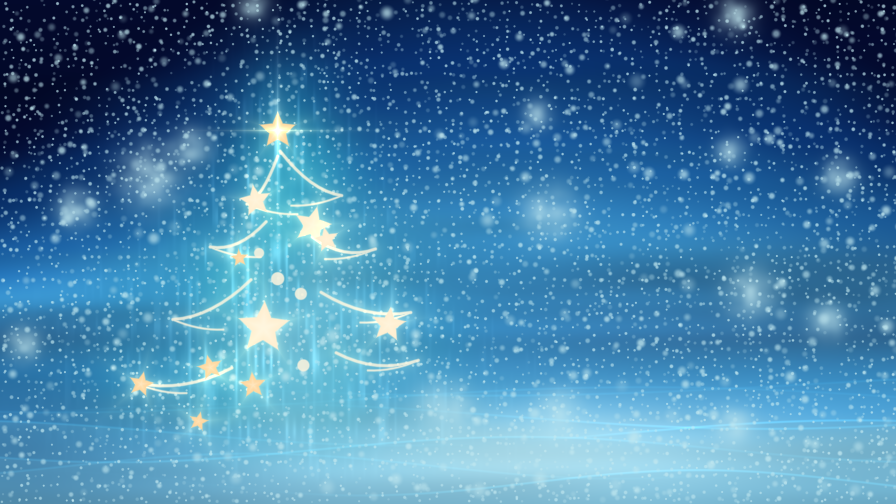
Write a Shadertoy shader that draws this background.

```glsl
const vec3 NIGHT = vec3(0.01, 0.035, 0.17);
const vec3 DEEP = vec3(0.035, 0.19, 0.42);
const vec3 BLUE = vec3(0.11, 0.38, 0.63);
const vec3 AZURE = vec3(0.22, 0.56, 0.78);
const vec3 DUSK = vec3(0.18, 0.38, 0.55);
const vec3 ICE = vec3(0.45, 0.72, 0.84);
const vec3 FROST = vec3(0.76, 0.91, 0.94);
const vec3 AURA = vec3(0.20, 0.69, 0.79);
const vec3 CREAM = vec3(1.0, 0.96, 0.87);
const vec3 GOLD = vec3(1.0, 0.73, 0.38);
const float SNOW_ALPHA = 0.75;
const float STROKE = 0.003;
const float PI = 3.14159;

// Garlands: start and tip of each bough
const vec4 BOUGHS[8] = vec4[8](
    vec4(0.556, 0.70, 0.678, 0.612), vec4(0.551, 0.69, 0.49, 0.595), vec4(0.62, 0.53, 0.745, 0.506),
    vec4(0.528, 0.56, 0.417, 0.51), vec4(0.637, 0.42, 0.815, 0.38), vec4(0.498, 0.445, 0.343, 0.366),
    vec4(0.667, 0.30, 0.83, 0.285), vec4(0.46, 0.27, 0.27, 0.24));
// Ornaments: centre and radius, the top star first
const vec3 STARS[11] = vec3[11](
    vec3(0.551, 0.741, 0.037), vec3(0.507, 0.602, 0.032), vec3(0.62, 0.553, 0.038), vec3(0.648, 0.525, 0.025),
    vec3(0.523, 0.35, 0.053), vec3(0.771, 0.356, 0.035), vec3(0.417, 0.271, 0.025), vec3(0.28, 0.238, 0.025),
    vec3(0.502, 0.236, 0.026), vec3(0.475, 0.488, 0.017), vec3(0.394, 0.164, 0.019));
const vec3 BAUBLES[4] = vec3[4](vec3(0.551, 0.447, 0.013), vec3(0.597, 0.417, 0.012),
    vec3(0.514, 0.498, 0.01), vec3(0.602, 0.275, 0.012));
// Large blurred flakes: centre and radius
const vec3 BOKEH[15] = vec3[15](
    vec3(0.30, 0.65, 0.06), vec3(0.15, 0.587, 0.035), vec3(1.09, 0.576, 0.05), vec3(1.49, 0.42, 0.045),
    vec3(1.45, 0.7, 0.027), vec3(1.46, 0.97, 0.035), vec3(1.065, 0.773, 0.027), vec3(0.88, 0.19, 0.05),
    vec3(0.5, 0.99, 0.03), vec3(1.667, 0.65, 0.033), vec3(0.38, 0.71, 0.036), vec3(1.11, 0.18, 0.04),
    vec3(0.046, 0.317, 0.03), vec3(1.64, 0.363, 0.033), vec3(1.458, 0.155, 0.033));

float hash(vec2 p) { return fract(sin(dot(p, vec2(127.1, 311.7))) * 43758.5); }

float noise(vec2 p) {
    vec2 i = floor(p), f = fract(p), e = vec2(1, 0);
    f *= f * (3.0 - 2.0 * f);
    return mix(mix(hash(i), hash(i + e), f.x), mix(hash(i + e.yx), hash(i + 1.0), f.x), f.y);
}

float blob(vec2 p, vec2 centre, vec2 size) {
    vec2 q = (p - centre) / size;
    return exp(-dot(q, q));
}

float starDistance(vec2 q, float radius, float turn) {
    float a = abs(mod(atan(q.x, q.y) + turn + PI / 5.0, 0.4 * PI) - PI / 5.0);
    vec2 inner = 0.47 * radius * vec2(cos(PI / 5.0), sin(PI / 5.0));
    vec2 normal = normalize(vec2(inner.y, radius - inner.x));
    return dot(length(q) * vec2(cos(a), sin(a)) - vec2(radius, 0), normal);
}

float curveDistance(vec2 p, vec2 a, vec2 b, float sag) {
    float d = 9.0;
    vec2 last = a;
    for (int i = 1; i <= 8; i++) {
        float t = float(i) / 8.0;
        vec2 next = mix(a, b, t) - vec2(0, sag * t * (1.0 - t)), v = next - last;
        d = min(d, length(p - last - v * clamp(dot(p - last, v) / dot(v, v), 0.0, 1.0)));
        last = next;
    }
    return d;
}

vec3 winterSky(vec2 p) {
    float streak = noise(p * vec2(1.6, 11.0)) + 0.5 * noise(p * vec2(3.0, 29.0)) - 0.75;
    float h = p.y + 0.4 * pow(p.x - 1.0, 2.0) * smoothstep(0.2, 0.8, p.y) + 0.07 * streak;
    vec3 col = mix(ICE, AZURE, smoothstep(0.08, 0.24, h));
    col = mix(col, DUSK, 0.8 * smoothstep(0.22, 0.36, h));
    col = mix(col, AZURE, smoothstep(0.36, 0.5, h));
    col = mix(col, BLUE, smoothstep(0.52, 0.7, h));
    col = mix(col, DEEP, smoothstep(0.66, 0.9, h));
    col = mix(col, NIGHT, smoothstep(0.87, 1.13, h));
    col = mix(col, DUSK * 0.7, 0.6 * blob(p, vec2(1.75, 0.45), vec2(0.4, 0.08)));
    col = mix(col, AZURE, 0.6 * blob(p, vec2(0.95, 0.42), vec2(0.3, 0.15)));
    col = mix(col, FROST, 0.75 * blob(p, vec2(1.05, 0.11), vec2(0.5, 0.1)));
    col = mix(col, BLUE, 0.6 * blob(p, vec2(0.0, 0.15), vec2(0.45, 0.16)));
    return col * (1.0 + 0.22 * streak);
}

void mainImage(out vec4 fragColor, in vec2 fragCoord) {
    vec2 p = fragCoord / iResolution.y;
    float px = 1.0 / iResolution.y;
    vec3 col = winterSky(p);

    // Drifts with faint crests
    for (int i = 0; i < 7; i++) {
        float k = float(i);
        float below = 0.24 - 0.033 * k + 0.025 * sin(p.x * (2.3 + 0.4 * k) + k * 1.9 + 2.5) - p.y;
        float fade = noise(vec2(p.x * 2.0, k * 7.0));
        col = mix(col, ICE, 0.3 * fade * smoothstep(-px, px, below) * exp(-max(below, 0.0) * 30.0));
        col += AURA * 0.16 * fade * smoothstep(0.002 + px, 0.0, abs(below));
    }

    // Aura with fine vertical glints
    float spread = mix(0.32, 0.11, smoothstep(0.15, 0.85, p.y));
    float aura = exp(-pow((p.x - 0.56) / spread, 2.0)) * smoothstep(0.0, 0.3, p.y) * smoothstep(1.0, 0.65, p.y);
    col = mix(col, AURA, aura * (0.5 + 0.4 * noise(p * 9.0)));
    col = mix(col, FROST, 0.35 * blob(p, vec2(0.6, 0.3), vec2(0.16, 0.22)));
    col += FROST * aura * 0.25 * pow(noise(p * vec2(130.0, 14.0)), 5.0);

    // Snow, from fine grains to soft flakes
    for (int i = 0; i < 6; i++) {
        float k = float(i), cells = 64.0 * pow(0.69, k);
        vec2 g = p * cells + 17.0 * k, id = floor(g);
        float size = mix(0.08, 0.22, pow(hash(id + 5.3), 2.0));
        vec2 centre = mix(vec2(0.24), vec2(0.76), vec2(hash(id), hash(id + 9.1)));
        float flake = smoothstep(size + px * cells, size * (0.5 - 0.09 * k), length(fract(g) - centre));
        col = mix(col, FROST, flake * SNOW_ALPHA * step(0.52, hash(id + 3.7)) * mix(0.25, 1.0, hash(id + 2.2)));
    }
    for (int i = 0; i < 15; i++)
        col = mix(col, FROST, blob(p, BOKEH[i].xy, BOKEH[i].zz) * (0.4 + 0.4 * noise(p * 45.0)));

    // Bough strokes: out to the tip, then back below
    float line = 9.0;
    for (int i = 0; i < 8; i++) {
        vec2 a = BOUGHS[i].xy, tip = BOUGHS[i].zw, back = tip - vec2(sign(tip.x - a.x) * 0.1, 0.02);
        line = min(line, min(curveDistance(p, a, tip, 0.07), curveDistance(p, tip, back, 0.024) + 0.001));
    }
    col += GOLD * 0.14 * exp(-line * 90.0);
    col = mix(col, CREAM, 0.8 * smoothstep(STROKE + px, STROKE - px, line));

    // Stars, baubles and the flare on top
    for (int i = 0; i < 11; i++) {
        float d = starDistance(p - STARS[i].xy, STARS[i].z, 0.25 * sin(float(i) * 2.4));
        col += GOLD * 0.2 * exp(-max(d, 0.0) * 80.0);
        vec3 fill = mix(CREAM, GOLD, (i == 0 || i > 5 ? 0.5 : 0.1) * smoothstep(-0.02, 0.0, d));
        col = mix(col, fill, smoothstep(px, -px, d));
    }
    for (int i = 0; i < 4; i++)
        col = mix(col, CREAM, 0.85 * smoothstep(px, -px, length(p - BAUBLES[i].xy) - BAUBLES[i].z));
    vec2 q = abs(p - STARS[0].xy);
    col += GOLD * 0.7 * exp(-q.y * 280.0 - q.x * 18.0) + CREAM * 0.4 * exp(-q.x * 320.0 - q.y * 12.0);
    fragColor = vec4(clamp(col, 0.0, 1.0), 1.0);
}
```
